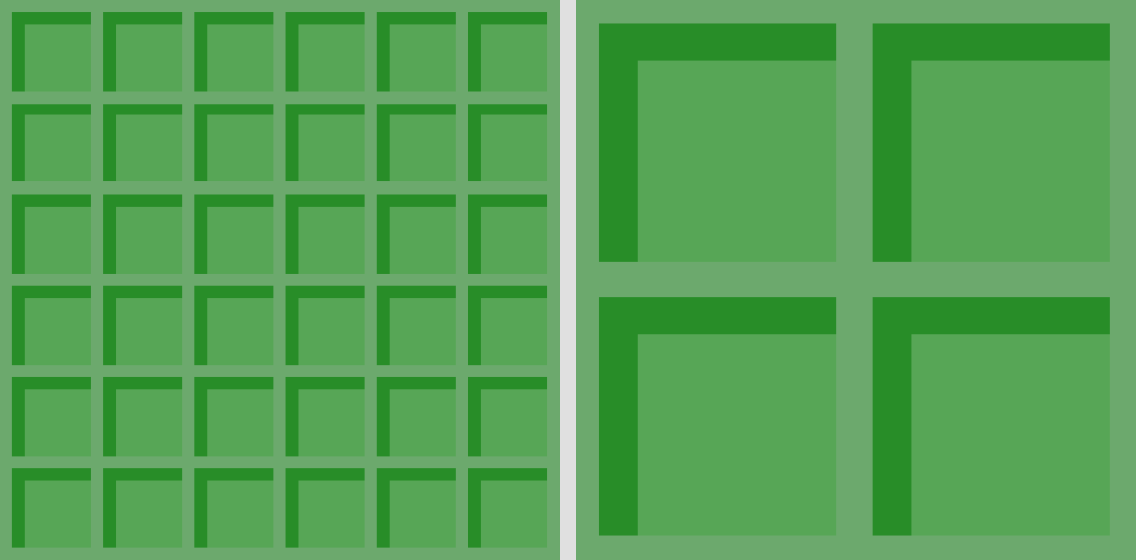
Left: the whole. Right: its middle third, enlarged.
Write a Shadertoy shader that draws this pattern.

```glsl
const float TILE_COUNT = 6.0;
const float PITCH = 0.1629;            // distance between tile corners
const vec2 MARGIN = vec2(0.0212, 0.0215);
const vec2 TILE_SIZE = vec2(0.1412, 0.1419);
const vec2 SHADE_WIDTH = vec2(0.0231, 0.0221); // left band, top band
const float TIGHT_ROW = 1.0;           // slightly shorter row, counted from the top
const float TIGHT_TOP = 0.0018;
const float TIGHT_BOTTOM = 0.0030;
const float TIGHT_SHADE = 0.0020;

const vec3 GROOVE_COLOR = vec3(0.424, 0.664, 0.427);
const vec3 FACE_COLOR = vec3(0.343, 0.652, 0.337);
const vec3 SHADE_COLOR = vec3(0.157, 0.553, 0.157);

// Antialiased coverage of an axis-aligned box
float boxCoverage(vec2 p, vec2 lo, vec2 hi, float pixel) {
    vec2 inside = min(p - lo, hi - p);
    vec2 cover = clamp(inside / pixel + 0.5, 0.0, 1.0);
    return cover.x * cover.y;
}

void mainImage(out vec4 fragColor, in vec2 fragCoord) {
    float pixel = 1.0 / iResolution.y;
    vec2 p = fragCoord * pixel;
    p.y = 1.0 - p.y;

    // Nearest tile, with local coordinates from its top left corner
    vec2 gap = vec2(PITCH) - TILE_SIZE;
    vec2 cell = floor((p - MARGIN + 0.5 * gap) / PITCH);
    cell = clamp(cell, 0.0, TILE_COUNT - 1.0);
    vec2 local = p - MARGIN - cell * PITCH;

    // Row variation
    float tight = 1.0 - step(0.5, abs(cell.y - TIGHT_ROW));
    vec2 tileLo = vec2(0.0, tight * TIGHT_TOP);
    vec2 tileHi = TILE_SIZE - vec2(0.0, tight * TIGHT_BOTTOM);
    vec2 faceLo = SHADE_WIDTH - vec2(0.0, tight * TIGHT_SHADE);

    // Shaded tile first, then the lit face over its lower right part
    float tile = boxCoverage(local, tileLo, tileHi, pixel);
    float face = boxCoverage(local, faceLo, tileHi + pixel, pixel);
    vec3 tileColor = mix(SHADE_COLOR, FACE_COLOR, face);

    fragColor = vec4(mix(GROOVE_COLOR, tileColor, tile), 1.0);
}
```
